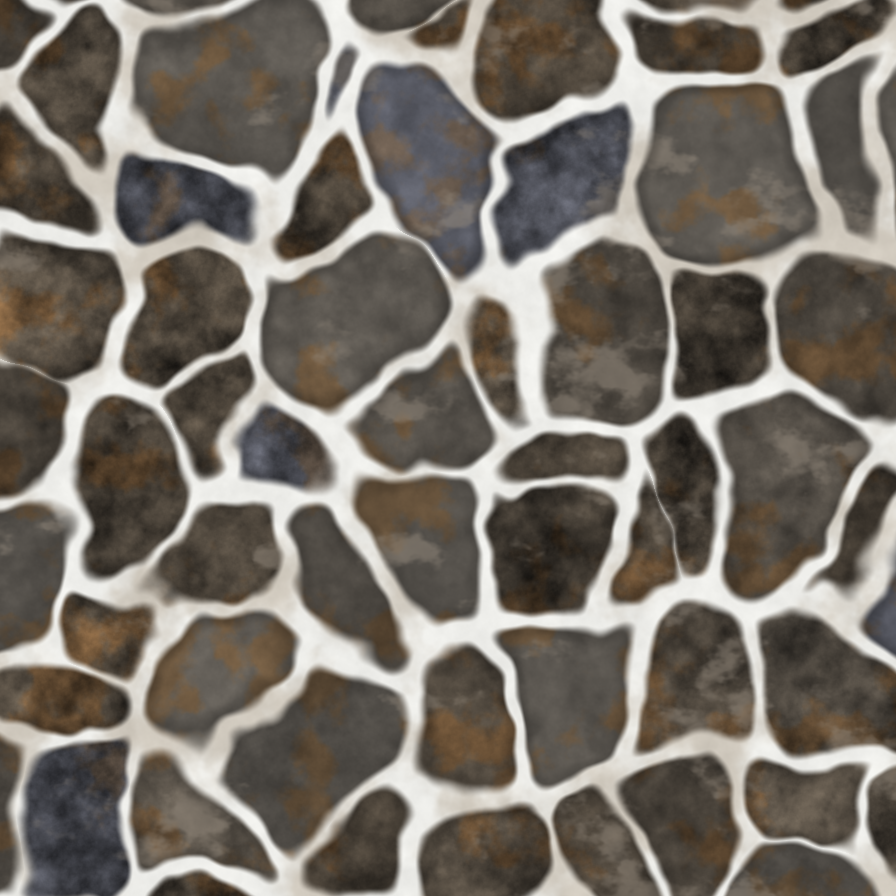
Give the GLSL for this texture, as a Shadertoy shader.

```glsl
// Dry brown field stones set in pale mortar. A weighted Voronoi diagram
// shapes the stones; the softened distance to their borders makes the joints,
// and layered noise gives mottling, rust and dust.

const float STONES_ACROSS = 7.0;

vec2 hash22(vec2 p) {
    vec3 q = fract(p.xyx * vec3(0.1031, 0.1030, 0.0973));
    q += dot(q, q.yzx + 33.33);
    return fract((q.xx + q.yz) * q.zy);
}

float hash21(vec2 p) { return hash22(p + 17.0).x; }

float valueNoise(vec2 p) {
    vec2 i = floor(p), f = fract(p);
    f = f * f * (3.0 - 2.0 * f);
    return mix(mix(hash21(i), hash21(i + vec2(1, 0)), f.x),
               mix(hash21(i + vec2(0, 1)), hash21(i + vec2(1, 1)), f.x), f.y);
}

float fbm(vec2 p) {
    float sum = 0.0, amp = 0.5;
    for (int i = 0; i < 5; i++) {
        sum += amp * valueNoise(p);
        p = mat2(1.6, 1.2, -1.2, 1.6) * p + 7.3;
        amp *= 0.55;
    }
    return sum;
}

// Stone centre in xy, size weight in z
vec3 stoneSite(vec2 cell) {
    float size = hash21(cell + 51.0);
    return vec3(cell + 0.08 + 0.84 * hash22(cell + 40.0), 0.6 * size * size);
}

// Signed distance to the mortar (negative inside it); also returns the stone
float mortarDistance(vec2 p, out vec2 stoneId, out vec3 stone) {
    vec2 base = floor(p);
    float nearest = 1e5;
    for (int y = -2; y <= 2; y++)
    for (int x = -2; x <= 2; x++) {
        vec2 cell = base + vec2(x, y);
        vec3 site = stoneSite(cell);
        vec2 r = site.xy - p;
        float power = dot(r, r) - site.z;
        if (power < nearest) { nearest = power; stoneId = cell; stone = site; }
    }
    // Exponential soft minimum fillets the corners where joints meet
    float sum = 1e-6;
    for (int y = -2; y <= 2; y++)
    for (int x = -2; x <= 2; x++) {
        vec2 cell = base + vec2(x, y);
        if (cell == stoneId) continue;
        vec3 site = stoneSite(cell);
        vec2 r = site.xy - p;
        float edge = (dot(r, r) - site.z - nearest) / (2.0 * length(site.xy - stone.xy));
        float pairHash = hash21(cell + stoneId + 90.0);
        float halfWidth = mix(0.035, 0.085, pairHash) * smoothstep(0.0, 0.1, pairHash);
        sum += exp(-18.0 * (edge - halfWidth));
    }
    return -log(sum) / 18.0;
}

void mainImage(out vec4 fragColor, in vec2 fragCoord) {
    vec2 uv = fragCoord / iResolution.y;
    vec2 p = uv * STONES_ACROSS + 20.0;

    // Bend the joints slightly
    vec2 bend = vec2(valueNoise(p * 1.3), valueNoise(p * 1.3 + 60.0)) - 0.5;
    vec2 chips = vec2(valueNoise(p * 4.5 + 9.0), valueNoise(p * 4.5 + 31.0)) - 0.5;
    vec2 id;
    vec3 stone;
    float d = mortarDistance(p + 0.45 * bend + 0.09 * chips, id, stone);
    d += 0.035 * (valueNoise(p * 7.0) - 0.5);

    // Stone face: big stones are greyer and smoother, small ones dark and rough
    vec2 tone = hash22(id + 5.0);
    float big = smoothstep(0.0, 0.45, stone.z);
    float rough = mix(0.9, 0.3, big) * mix(0.6, 1.3, tone.y);
    float mottle = fbm(p * 1.7 + tone * 30.0) - 0.48;
    float grain = fbm(p * 6.0 + 80.0) - 0.48;
    float value = mix(0.215, 0.295, big) + 0.09 * (tone.x - 0.4);
    value += rough * (0.30 * mottle + 0.26 * grain) + 0.05 * grain;
    value = max(value, 0.06);
    vec3 warmth = mix(vec3(1.12, 1.0, 0.85), vec3(1.05, 1.0, 0.93), big);
    warmth = mix(warmth, vec3(0.96, 0.98, 1.08), step(0.92, tone.y));
    vec3 stoneColor = value * warmth;

    // Rust patches, dusty scrapes and a shaded rim
    float rust = smoothstep(0.54, 0.72, fbm(p * 2.4 + 140.0));
    stoneColor = mix(stoneColor, stoneColor * vec3(1.28, 0.98, 0.62), 0.6 * rust);
    float dust = smoothstep(0.62, 0.78, fbm(p * vec2(1.9, 2.6) + 210.0));
    stoneColor = mix(stoneColor, vec3(0.57, 0.53, 0.48), 0.55 * dust);
    stoneColor *= 1.0 - 0.22 * smoothstep(0.14, 0.02, d) * tone.x;

    // Mortar: white along the middle, greyer and warmer in stained places
    float stain = smoothstep(0.42, 0.75, fbm(p * 1.6 + 300.0));
    vec3 mortarColor = mix(vec3(0.93, 0.93, 0.915), vec3(0.77, 0.735, 0.68), 0.75 * stain);
    mortarColor += 0.09 * grain;

    float mortar = smoothstep(0.035, -0.04, d);
    fragColor = vec4(clamp(mix(stoneColor, mortarColor, mortar), 0.0, 1.0), 1.0);
}
```
